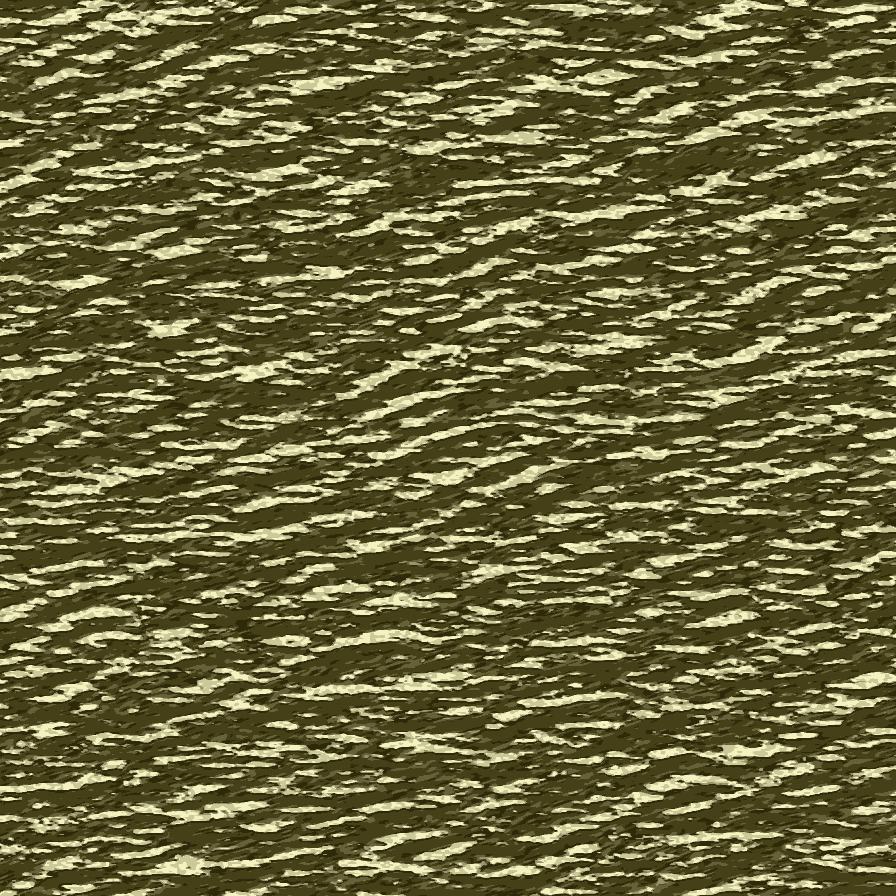
This texture is drawn by a WebGL 2 fragment shader. Its source:

```glsl
#version 300 es
precision highp float;
// Pale, ragged streaks of short horizontal dashes rising over dark olive ground.

uniform vec2 u_resolution;
out vec4 fragColor;

float hash(vec2 p) {
    vec3 q = fract(vec3(p.xyx) * vec3(0.1031, 0.1030, 0.0973));
    q += dot(q, q.yzx + 33.33);
    return fract((q.x + q.y) * q.z);
}

// One row of smooth random values, shifted so that rows do not line up
float rowNoise(float x, float row) {
    x += 37.0 * hash(vec2(row, 7.0));
    float cell = floor(x);
    return mix(hash(vec2(cell, row)), hash(vec2(cell + 1.0, row)),
               smoothstep(0.0, 1.0, x - cell));
}

float noise(vec2 p) {
    float row = floor(p.y);
    return mix(rowNoise(p.x, row), rowNoise(p.x, row + 1.0),
               smoothstep(0.0, 1.0, p.y - row));
}

// Noise minus a raised copy of itself: evenly spread bands, no broad patches
float ripple(vec2 p) {
    return 0.5 + 0.71 * (noise(p) - noise(p + vec2(0.0, 1.5)));
}

// Shear the plane so that level lines rise to the right, with a slow sway
vec2 slanted(vec2 p) {
    float sway = 0.03 * noise(p * vec2(4.0, 5.0) + 60.0);
    return vec2(p.x, p.y - 0.29 * p.x + sway);
}

// Height of the streaks: slanted crests broken up by level dashes and grain
float streakHeight(vec2 p) {
    float crest = ripple(slanted(p) / vec2(0.060, 0.0115) + 100.0);
    float dash = ripple(p / vec2(0.024, 0.0046) + 300.0);
    float grain = noise(p / vec2(0.0055, 0.0022) + 500.0);
    return 0.40 * crest + 0.44 * dash + 0.16 * grain;
}

void main() {
    vec2 uv = gl_FragCoord.xy / u_resolution.y;
    float height = streakHeight(uv);
    float heightAbove = streakHeight(uv + vec2(0.0, 0.0022));

    // Rough ground: light and dark flecks gather near the streaks
    float roughness = smoothstep(0.30, 0.52, height);
    float fleck = (noise(slanted(uv) / vec2(0.010, 0.0024) + 700.0) - 0.5) * roughness;
    vec3 color = vec3(0.27, 0.25, 0.09);
    color = mix(color, vec3(0.40, 0.38, 0.22), smoothstep(0.10, 0.14, fleck));
    color = mix(color, vec3(0.18, 0.16, 0.03), smoothstep(0.11, 0.15, -fleck));

    // Shadow under the lower edge of each dash
    float shadow = smoothstep(0.58, 0.61, heightAbove);
    color = mix(color, vec3(0.18, 0.16, 0.03), shadow);

    // Dull rim, then the speckled pale body
    float speckle = noise(uv / vec2(0.0050, 0.0023) + 900.0);
    vec3 pale = mix(vec3(0.80, 0.79, 0.60), vec3(0.96, 0.95, 0.76),
                    smoothstep(0.43, 0.55, speckle));
    color = mix(color, vec3(0.60, 0.58, 0.42), smoothstep(0.563, 0.583, height));
    color = mix(color, pale, smoothstep(0.602, 0.622, height));

    fragColor = vec4(color, 1.0);
}
```
